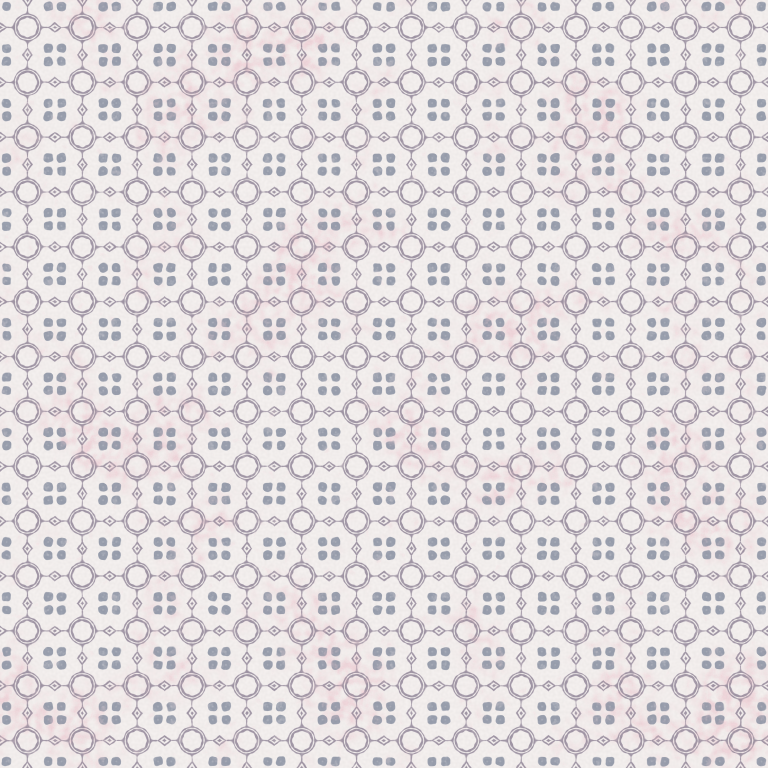
Write a Shadertoy shader that draws this pattern.

```glsl
#define REPEATS 14.0
#define PAPER vec3(0.947, 0.931, 0.926)
#define BLUSH vec3(0.925, 0.805, 0.830)
#define LINE_INK vec3(0.625, 0.585, 0.645)
#define DOT_INK vec3(0.595, 0.618, 0.675)
#define RING_RADIUS 0.193
#define RING_HALF_WIDTH 0.019
#define FRAME_RADIUS 0.252
#define FRAME_WIDTH 0.022
#define DOT_OFFSET 0.120
#define WOBBLE 0.009
#define WEAR 0.22

// Unit gradient for a lattice corner, wrapped to the period
vec2 cornerGradient(vec2 corner, float period) {
    uvec2 c = uvec2(mod(corner, period));
    uint h = c.x * 1597u + c.y * 51749u + uint(period) * 977u;
    h = (h ^ (h >> 15)) * 73244475u;
    h = (h ^ (h >> 13)) * 73244475u;
    h ^= h >> 16;
    float angle = float(h & 65535u) * 6.28318 / 65536.0;
    return vec2(cos(angle), sin(angle));
}

// Gradient noise that tiles over the unit square
float tileNoise(vec2 uv, float period) {
    vec2 p = uv * period;
    vec2 i = floor(p);
    vec2 f = p - i;
    vec2 u = f * f * f * (f * (f * 6.0 - 15.0) + 10.0);
    vec2 o = vec2(0.0, 1.0);
    float a = dot(cornerGradient(i, period), f);
    float b = dot(cornerGradient(i + o.yx, period), f - o.yx);
    float c = dot(cornerGradient(i + o.xy, period), f - o.xy);
    float d = dot(cornerGradient(i + o.yy, period), f - o.yy);
    return mix(mix(a, b, u.x), mix(c, d, u.x), u.y);
}

float tileFbm(vec2 uv, float period) {
    float sum = 0.0, amplitude = 1.0;
    for (int octave = 0; octave < 4; octave++) {
        sum += amplitude * tileNoise(uv, period);
        amplitude *= 0.55;
        period *= 2.0;
    }
    return sum;
}

float smoothMin(float a, float b, float k) {
    float h = max(k - abs(a - b), 0.0) / k;
    return min(a, b) - 0.25 * h * h * k;
}

// Ring, flared frame, links and diamonds; cell centred on the ring
float latticeDistance(vec2 p) {
    float r = length(p);
    vec2 q = abs(p);
    q = vec2(max(q.x, q.y), min(q.x, q.y));

    // Frame drawn out into the straight links
    float frame = smoothMin(r - FRAME_RADIUS, q.y - 0.009, 0.07);
    frame = max(frame, FRAME_RADIUS - FRAME_WIDTH - r);

    // Inner ring with a scalloped inside edge
    float scallop = 0.006 * cos(8.0 * atan(p.y, p.x));
    float ring = max(r - RING_RADIUS - RING_HALF_WIDTH,
                     RING_RADIUS - RING_HALF_WIDTH + scallop - r);

    // Hollow diamond with a solid core
    vec2 e = abs(q - vec2(0.5, 0.0));
    float diamond = (e.x / 0.128 + e.y / 0.092 - 1.0) * 0.075;
    float links = max(frame, -diamond);
    float outline = abs(diamond + 0.010) - 0.014;
    float core = diamond + 0.052;
    return min(min(links, ring), min(outline, core));
}

// Four rounded dots around the cell corner
float dotDistance(vec2 p) {
    vec2 e = 0.5 - abs(p) - DOT_OFFSET;
    float square = length(max(abs(e) - 0.034, 0.0)) - 0.047;
    float circle = length(e) - 0.086;
    return mix(square, circle, 0.5);
}

void mainImage(out vec4 fragColor, in vec2 fragCoord) {
    vec2 uv = fragCoord / iResolution.xy;
    float softness = 0.75 * REPEATS / min(iResolution.x, iResolution.y);

    // Uneven hand-printed edges
    vec2 wobble = vec2(tileNoise(uv, 98.0), tileNoise(uv.yx, 112.0));
    vec2 cell = fract(uv * REPEATS) - 0.5 + WOBBLE * wobble;
    float fray = 0.010 * tileNoise(uv, 190.0);
    float lattice = latticeDistance(cell) + fray;
    float dots = dotDistance(cell + 2.0 * WOBBLE * wobble.yx) + fray;

    // Paper with blotchy blush and fine grain
    float grain = tileNoise(uv, 256.0);
    float speckle = tileFbm(uv, 64.0);
    float blotch = smoothstep(-0.15, 0.75, tileFbm(uv, 6.0));
    float blush = blotch * smoothstep(-0.55, 0.75, speckle);
    blush += 0.25 * smoothstep(0.35, 0.85, speckle);
    vec3 color = mix(PAPER, BLUSH, clamp(blush, 0.0, 0.8));

    // Worn ink, with a pale pinprick in each dot
    float cover = 1.0 - WEAR * smoothstep(0.0, 0.7, speckle);
    float latticeInk = cover * smoothstep(softness, -softness, lattice);
    float dotInk = cover * smoothstep(softness, -softness, dots);
    float pinprick = length(0.5 - abs(cell) - DOT_OFFSET);
    dotInk *= 1.0 - 0.18 * smoothstep(0.030, 0.0, pinprick);
    vec3 tint = vec3(0.03, -0.01, -0.01) * blush;
    color = mix(color, LINE_INK + tint, latticeInk);
    color = mix(color, DOT_INK + tint, dotInk);

    color += 0.022 * grain;
    fragColor = vec4(clamp(color, 0.0, 1.0), 1.0);
}
```
